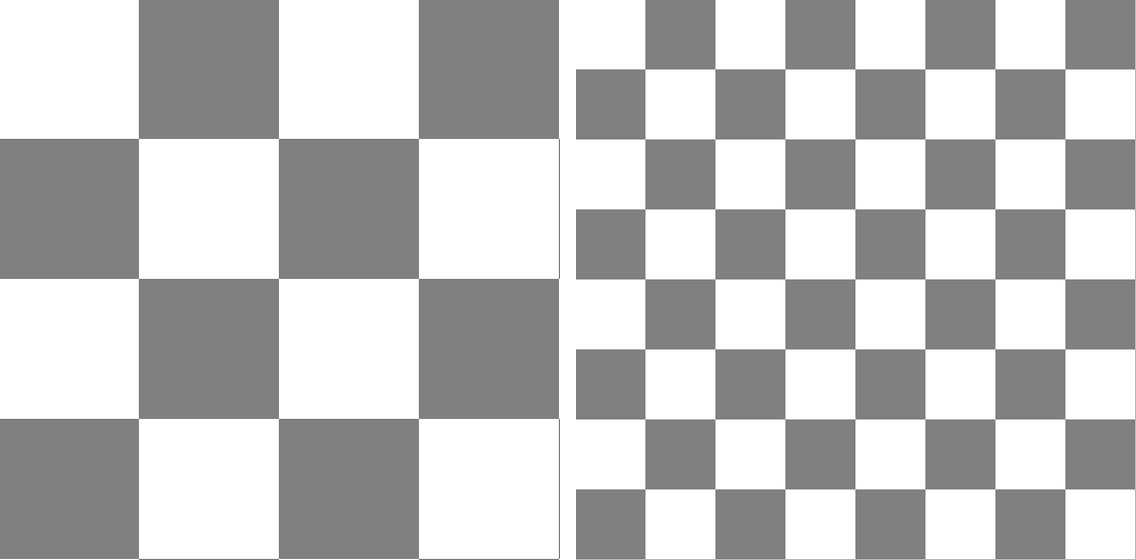
Left: one tile. Right: repeated 2 by 2.
Reproduce this pattern procedurally as a WebGL 2 fragment shader.

```glsl
#version 300 es
precision highp float;
// Flat checkerboard of white and mid-grey squares, two repeats each way.
// Two smoothed square waves are multiplied: their sign picks the colour.
// A hairline darker rim runs along the inside of each grey square.

uniform vec2 u_resolution;
out vec4 fragColor;

const float CELLS = 4.0;                    // squares per side, even so it tiles
const vec2 OFFSET = vec2(0.002, -0.002);    // slides the grid left and up
const float RIM_WIDTH = 0.002;              // in canvas units
const vec3 WHITE = vec3(1.0);
const vec3 GREY = vec3(0.5);
const vec3 RIM_GREY = vec3(0.46);

// Distance from x to the nearest whole number.
float edgeDistance(float x) {
  return 0.5 - abs(fract(x) - 0.5);
}

// Alternates between +1 and -1 per cell, with a ramp of the given width.
float squareWave(float x, float ramp) {
  float side = 1.0 - 2.0 * mod(floor(x), 2.0);
  return side * clamp(edgeDistance(x) / (0.5 * ramp), 0.0, 1.0);
}

// Share of grey at p: 1 in grey squares, 0 in white ones.
float checker(vec2 p, float ramp) {
  return 0.5 + 0.5 * squareWave(p.x, ramp) * squareWave(p.y, ramp);
}

// Coverage of a band of the given width beside the cell edges.
float rim(vec2 p, float width, float ramp) {
  float d = min(edgeDistance(p.x), edgeDistance(p.y));
  return 1.0 - smoothstep(width - 0.5 * ramp, width + 0.5 * ramp, d);
}

void main() {
  vec2 uv = gl_FragCoord.xy / u_resolution;
  vec2 p = (uv + OFFSET) * CELLS;
  float pixel = CELLS / min(u_resolution.x, u_resolution.y);

  vec3 dark = mix(GREY, RIM_GREY, rim(p, RIM_WIDTH * CELLS, pixel));
  fragColor = vec4(mix(WHITE, dark, checker(p, pixel)), 1.0);
}
```
